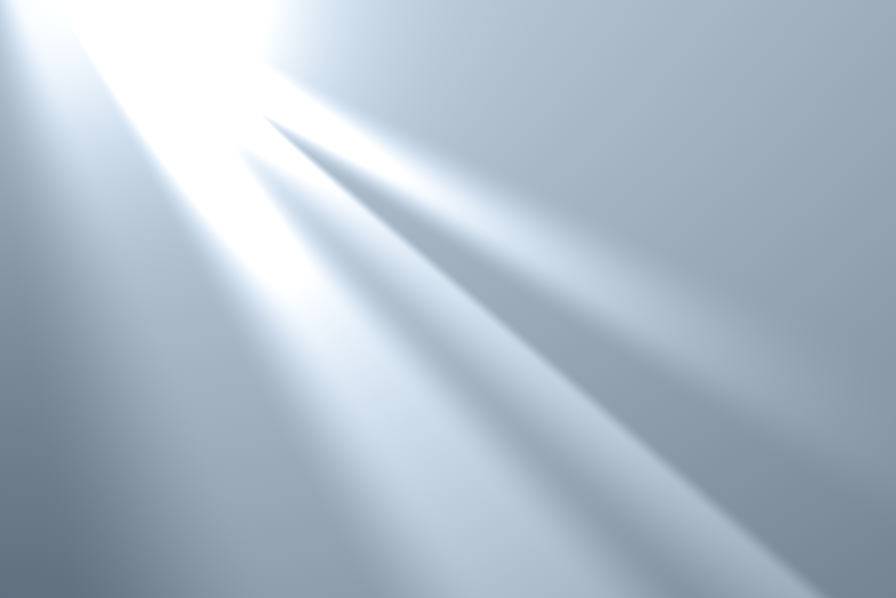
Reproduce this background procedurally as a WebGL 2 fragment shader.

```glsl
#version 300 es
precision highp float;

uniform vec2 u_resolution;
out vec4 fragColor;

// Soft side test for the line x = start + slope * y: 0 on its left, 1 on its right
float rightOf(vec2 p, float start, float slope, float softness) {
    float signedDist = (p.x - start - slope * p.y) / sqrt(1.0 + slope * slope);
    return smoothstep(-softness, softness, signedDist);
}

// Cool tint that fades to white in the highlights
vec3 steelTint(float light) {
    float tint = 0.06 * (1.0 - smoothstep(0.85, 1.06, light));
    return clamp(light + tint * vec3(-1.0, 0.0, 1.0), 0.0, 1.0);
}

float hash(vec2 p) {
    return fract(sin(dot(p, vec2(127.1, 311.7))) * 43758.5);
}

void main() {
    // Height is one unit, y runs down from the top edge
    vec2 p = gl_FragCoord.xy / u_resolution.y;
    p.y = 1.0 - p.y;
    float dist = length(p - vec2(0.1, 0.0));
    float spread = 0.35 + 0.65 * dist;

    // Beam borders, from the upper right round to the lower left
    float upperTop = rightOf(p, 0.184, 1.953, 0.055 * spread);
    float upperBottom = rightOf(p, 0.133, 1.629, 0.036 * spread);
    float thinTop = rightOf(p, 0.207, 1.168, 0.004 + 0.009 * dist);
    float thinBottom = rightOf(p, 0.15, 1.09, 0.065 * spread);
    float broadRight = rightOf(p, 0.141, 0.935, 0.055 * spread);
    float broadLeft = rightOf(p, 0.127, 0.584, 0.085 * spread);
    float outerLeft = rightOf(p, 0.0, 0.28, 0.035 + 0.16 * p.y);

    // Haze and the glow around the source
    float light = 0.86 - 0.13 * dist - 0.1 * p.y;
    light += 0.5 * exp(-dist * dist / 0.13);

    // Beams
    light += 0.30 * exp(-0.8 * dist * dist * dist) * upperBottom * (1.0 - upperTop);
    light += 0.25 * exp(-0.4 * dist) * thinBottom * (1.0 - thinTop);
    light += 0.42 * exp(-0.85 * dist) * broadLeft * (1.0 - broadRight);

    // Shadows between and beside the beams
    float nearSource = exp(-6.0 * dist * dist);
    light -= (0.02 + 0.3 * nearSource) * thinTop * (1.0 - upperBottom);
    light -= 0.12 * nearSource * broadRight * (1.0 - thinBottom);
    light -= 0.35 * nearSource * outerLeft * (1.0 - broadLeft);
    light -= (0.19 + 0.4 * exp(-8.0 * dist * dist)) * (1.0 - outerLeft);

    // Fine dither against banding
    light += (hash(floor(p * 600.0)) - 0.5) * 0.003;
    fragColor = vec4(steelTint(light), 1.0);
}
```
